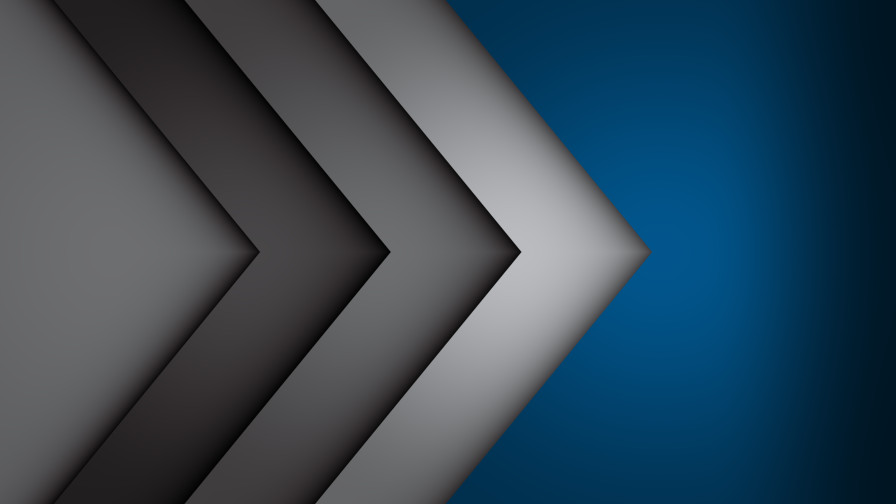
A WebGL 1 fragment shader for this background:

```glsl
precision highp float;
uniform vec2 u_resolution;

// Radial blue glow that sinks into darkness toward the right side
vec3 blueBackdrop(vec2 p) {
  float radius = length((p - vec2(1.31, 0.0)) * vec2(0.85, 0.9));
  float glow = 1.0 - 0.44 * smoothstep(0.0, 0.56, radius);
  float rightFade = 1.0 - 0.57 * smoothstep(1.4, 1.78, p.x);
  return vec3(0.005, 0.335, 0.55) * glow * rightFade;
}

// Signed distance to a right-pointing wedge, positive inside
float wedgeDistance(vec2 p, float tipX) {
  return (tipX - p.x - 0.819 * abs(p.y)) * 0.774;
}

// Neutral grey: warm when dark, slightly cool when light
vec3 greyTone(float level) {
  vec3 tint = mix(vec3(1.05, 0.96, 0.99), vec3(0.988, 0.995, 1.015),
                  smoothstep(0.12, 0.38, level));
  return level * tint;
}

void main() {
  // Height spans one unit, with y = 0 on the axis of the arrows
  vec2 p = gl_FragCoord.xy / u_resolution.y - vec2(0.0, 0.5);
  float edge = 0.75 / u_resolution.y;
  vec3 color = blueBackdrop(p);

  // Levels for each wedge, listed from left to right
  vec4 coreLevel = vec4(0.435, 0.28, 0.435, 0.74);
  vec4 rimLevel = vec4(0.37, 0.125, 0.245, 0.40);
  vec4 shadeAmount = vec4(0.92, 0.97, 0.90, 0.60);

  // Paint the wedges from the back one to the front one
  for (int i = 0; i < 4; i++) {
    float tipX = 1.294 - 0.2593 * float(i);
    float d = wedgeDistance(p, tipX);

    // Sheen centred on the notch left by the next wedge
    float radius = length(p - vec2(tipX - 0.2593, 0.0));
    float level = mix(coreLevel[3 - i], rimLevel[3 - i], smoothstep(0.0, 0.6, radius));

    // Soft inner shadow along the pointed side
    level *= 1.0 - shadeAmount[3 - i] * exp(-max(d, 0.0) / 0.036);
    color = mix(color, greyTone(level), smoothstep(-edge, edge, d));
  }

  gl_FragColor = vec4(color, 1.0);
}
```
